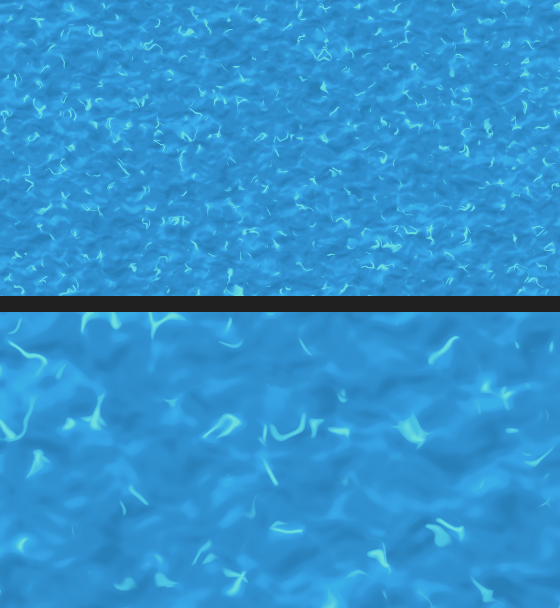
Top: the whole. Bottom: its middle third, enlarged.
A WebGL 2 fragment shader for this texture:

```glsl
#version 300 es
precision highp float;
// Rippled blue pool water with soft lit swells and scattered cyan glints.

uniform vec2 u_resolution;
out vec4 fragColor;

const float TAU = 6.28319;
const vec3 DEEP = vec3(0.155, 0.50, 0.725);
const vec3 BODY = vec3(0.187, 0.567, 0.815);
const vec3 CREST = vec3(0.212, 0.64, 0.895);
const vec3 SHEEN = vec3(0.225, 0.685, 0.905);
const vec3 GLINT = vec3(0.28, 0.75, 0.89);
const vec3 SPARK = vec3(0.42, 0.86, 0.87);

// Random unit vector for a lattice point
vec2 latticeGradient(vec2 cell) {
    uvec2 k = uvec2(ivec2(cell) + 4096);
    uint h = k.x * 1597u ^ k.y * 51749u;
    h = (h ^ (h >> 15)) * 73244475u;
    h = (h ^ (h >> 13)) * 73244475u;
    h ^= h >> 16;
    float angle = TAU * float(h & 65535u) / 65536.0;
    return vec2(cos(angle), sin(angle));
}

float gradientNoise(vec2 p) {
    vec2 i = floor(p);
    vec2 f = p - i;
    vec2 u = f * f * f * (f * (f * 6.0 - 15.0) + 10.0);
    vec2 e = vec2(1.0, 0.0);
    float a = dot(latticeGradient(i), f);
    float b = dot(latticeGradient(i + e.xy), f - e.xy);
    float c = dot(latticeGradient(i + e.yx), f - e.yx);
    float d = dot(latticeGradient(i + e.xx), f - e.xx);
    return mix(mix(a, b, u.x), mix(c, d, u.x), u.y);
}

vec2 warp(vec2 p, float scale, float amount) {
    vec2 q = p * scale;
    return p + amount * vec2(gradientNoise(q + 31.7), gradientNoise(q + 87.3));
}

// Water height from three octaves of noise
float swell(vec2 p, float scale) {
    float height = 0.0;
    float weight = 1.0;
    for (int i = 0; i < 3; i++) {
        height += weight * gradientNoise(p * scale);
        p = mat2(0.8, 0.6, -0.6, 0.8) * p + 5.3;
        scale *= 1.9;
        weight *= 0.5;
    }
    return height;
}

// Thin vein along the zero line of a noise field
float vein(vec2 p, float scale, float width) {
    return 1.0 - smoothstep(0.0, width, abs(gradientNoise(p * scale)));
}

// Colour ramp over water brightness, in standard deviations
vec3 waterColor(float tone) {
    vec3 color = mix(DEEP, BODY, smoothstep(-2.1, 0.1, tone));
    color = mix(color, CREST, smoothstep(0.1, 1.4, tone));
    return mix(color, SHEEN, smoothstep(1.3, 2.2, tone));
}

void main() {
    vec2 p = gl_FragCoord.xy / u_resolution.y;

    // Swells, wider than tall, lit from above
    vec2 water = warp(p, 16.0, 0.022) * vec2(0.8, 1.1);
    float height = swell(water, 17.0);
    float relief = height - swell(water + vec2(-0.004, 0.013), 17.0);
    float drift = gradientNoise(p * 5.0 + 12.4);
    float tone = 1.5 * height + 2.6 * relief + 0.7 * drift;

    // Broken veins of focused light, kept only inside small patches
    vec2 bent = warp(p, 34.0, 0.018);
    float patches = gradientNoise(bent * 25.0 + 63.1) + 0.25 * drift;
    float core = vein(bent + 3.7, 22.0, 0.15) * smoothstep(0.14, 0.42, patches);
    float halo = vein(bent + 3.7, 22.0, 0.4) * smoothstep(-0.12, 0.4, patches);
    float thread = vein(bent + 9.1, 15.0, 0.09) * smoothstep(0.0, 0.45, patches);

    vec3 color = waterColor(tone + 1.5 * halo - 0.1);
    float light = max(core, 0.8 * thread);
    color = mix(color, GLINT, smoothstep(0.15, 0.5, light));
    color = mix(color, SPARK, smoothstep(0.5, 0.95, light));
    fragColor = vec4(color, 1.0);
}
```
